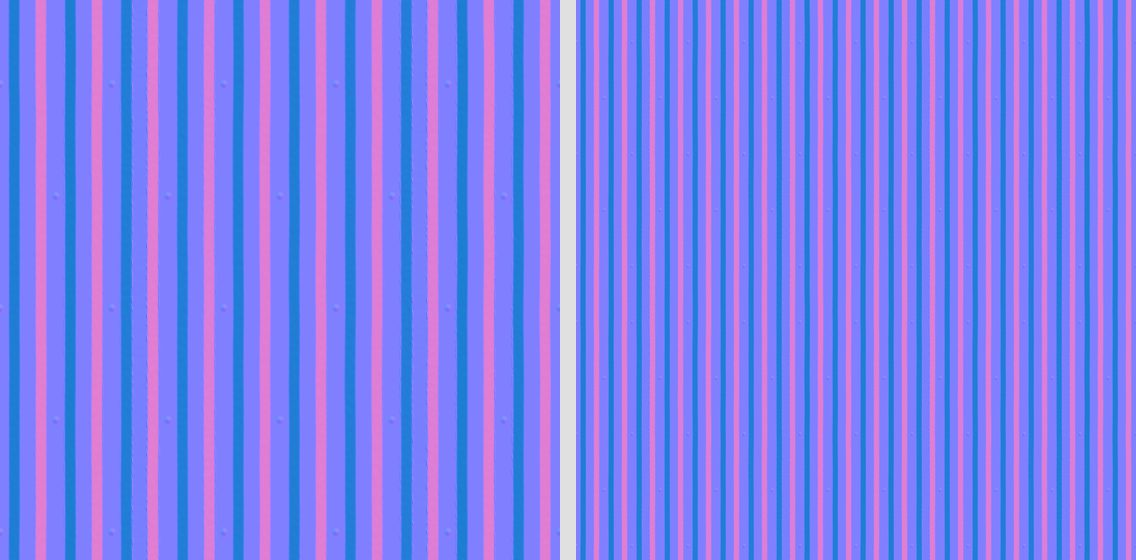
Left: one tile. Right: repeated 2 by 2.
This texture map is drawn by a Shadertoy shader. Its source:

```glsl
// Tangent-space normal map of ribbed sheet metal: ten trapezoid ribs with
// staggered screw heads. Rib slopes are analytic; grain, chipped edges and
// screws form a fine height field differentiated numerically. Tiles both ways.

const float RIBS        = 10.0;    // ribs across the canvas
const float SCREW_ROWS  = 5.0;     // screw rows down the canvas
const float ROW_OFFSET  = 0.25;    // screw height inside its row
const float RIB_CENTER  = 0.4945;  // mirror axis, in rib units
const float FLANK_POS   = 0.2385;  // flank distance from the axis
const float FLANK_HALF  = 0.0895;  // half width of a flank
const float FLANK_SOFT  = 0.022;   // rounding of the folds
const float STEEPNESS   = 1.14;    // slope of a flank
const float STEEP_VARY  = 0.14;    // slope change between flanks
const float WOBBLE      = 0.012;   // sideways drift of folds
const float WORN_TILT   = 0.06;    // lean of the worn valleys
const float GRAIN       = 0.00022; // height of surface grain
const float CHIP_HEIGHT = 0.0006;  // height of edge chips
const float CHIP_WIDTH  = 0.022;   // reach of chips from a fold
const float SCREW_R     = 0.0066;  // screw radius
const float SCREW_STEP  = 0.0005;  // height of each screw step

float hash(vec2 p) {
    vec3 q = fract(p.xyx * vec3(0.1031, 0.1030, 0.0973));
    q += dot(q, q.yzx + 33.33);
    return fract((q.x + q.y) * q.z);
}

vec2 gradient(vec2 cell, vec2 period) {
    float a = 6.28318 * hash(mod(cell, period) + 7.0);
    return vec2(cos(a), sin(a));
}

// Gradient noise that wraps after a whole number of cells
float noise(vec2 p, vec2 period) {
    vec2 i = floor(p), f = p - i;
    vec2 u = f * f * f * (f * (f * 6.0 - 15.0) + 10.0);
    vec2 e = vec2(1.0, 0.0);
    float a = dot(gradient(i, period), f);
    float b = dot(gradient(i + e.xy, period), f - e.xy);
    float c = dot(gradient(i + e.yx, period), f - e.yx);
    float d = dot(gradient(i + e.xx, period), f - e.xx);
    return mix(mix(a, b, u.x), mix(c, d, u.x), u.y);
}

float ribIndex(vec2 uv) {
    return mod(floor(uv.x * RIBS), RIBS);
}

// Two ribs in ten are heavily worn
float isWorn(float rib) {
    return 1.0 - step(0.5, abs(mod(rib, 5.0) - 2.0));
}

// Signed distance from the rib axis, in rib units
float ribOffset(vec2 uv) {
    float drift = noise(vec2(ribIndex(uv) + 0.5, uv.y * 8.0), vec2(RIBS, 8.0));
    return fract(uv.x * RIBS) - RIB_CENTER + WOBBLE * drift;
}

float flankMask(float offset) {
    float soft = max(FLANK_SOFT, 0.6 * RIBS / iResolution.x);
    float d = abs(abs(offset) - FLANK_POS);
    return 1.0 - smoothstep(FLANK_HALF - soft, FLANK_HALF + soft, d);
}

// Ragged chips just outside the folds, with a wear level for each fold
float chipHeight(vec2 uv, float offset) {
    float rib = ribIndex(uv);
    float inner = step(abs(offset), FLANK_POS);
    float wear = hash(vec2(rib + 3.0, 5.0 + 2.0 * step(0.0, offset) + inner));
    wear = max(0.6 * wear * wear, isWorn(rib) * inner);
    float gap = abs(abs(offset) - FLANK_POS) - FLANK_HALF - 0.02;
    float nearFold = 1.0 - smoothstep(0.0, CHIP_WIDTH, abs(gap));
    float flakes = noise(uv * vec2(160.0, 72.0), vec2(160.0, 72.0));
    return CHIP_HEIGHT * wear * nearFold * smoothstep(-0.05, 0.22, flakes);
}

// Stepped dome on every second rib, staggered from row to row
float screwHeight(vec2 uv) {
    vec2 id = floor(vec2(uv.x * RIBS, uv.y * SCREW_ROWS - ROW_OFFSET) + 0.5);
    vec2 center = vec2(id.x / RIBS, (id.y + ROW_OFFSET) / SCREW_ROWS);
    float parity = mod(mod(id.x, RIBS) + mod(id.y, SCREW_ROWS), 2.0);
    float r = length(uv - center) / SCREW_R;
    float rim = 1.0 - smoothstep(0.6, 1.0, r);
    float head = 1.0 - smoothstep(0.05, 0.5, r);
    return SCREW_STEP * (rim + head) * (1.0 - parity);
}

float detailHeight(vec2 uv) {
    float offset = ribOffset(uv);
    float grain = noise(uv * vec2(120.0, 90.0), vec2(120.0, 90.0));
    grain *= GRAIN * (0.15 + 0.85 * flankMask(offset));
    return grain + chipHeight(uv, offset) + screwHeight(uv);
}

void mainImage(out vec4 fragColor, in vec2 fragCoord) {
    vec2 uv = fragCoord / iResolution.xy;

    // Broad slope of the ribs
    float rib = ribIndex(uv), offset = ribOffset(uv);
    float side = offset < 0.0 ? -1.0 : 1.0;
    float flank = flankMask(offset);
    float vary = 1.0 + STEEP_VARY * (hash(vec2(rib + 11.0, side + 4.0)) - 0.5);
    vec2 slope = vec2(STEEPNESS * vary * side, -0.025) * flank;
    float valley = step(abs(offset), FLANK_POS) * (1.0 - flank);
    slope.x -= WORN_TILT * isWorn(rib) * valley;

    // Fine slope from central differences
    vec2 e = vec2(max(0.0008, 0.5 / iResolution.y), 0.0);
    slope -= vec2(detailHeight(uv + e.xy) - detailHeight(uv - e.xy),
                  detailHeight(uv + e.yx) - detailHeight(uv - e.yx)) / (2.0 * e.x);

    fragColor = vec4(normalize(vec3(slope, 1.0)) * 0.5 + 0.5, 1.0);
}
```
